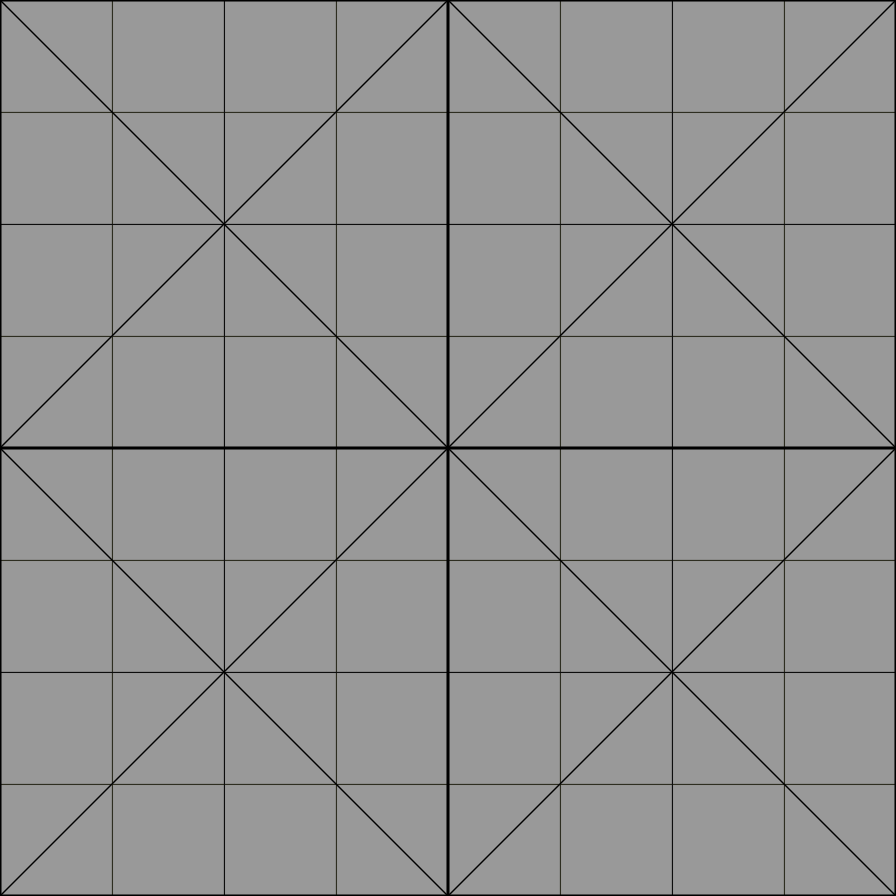
Reproduce this pattern procedurally as a Shadertoy shader.

```glsl
// Flat grey floor grid of 2 x 2 square tiles, each cut into 4 x 4 cells.
// Every tile has a black border, two crossing diagonals and hairline cell
// lines; all are periodic line families drawn with box-filtered coverage.

const float TILE = 0.5;
const float HAIR_WIDTH = 0.0013;
const float DIAGONAL_WIDTH = 0.0016;
const float BORDER_WIDTH = 0.0034;
const float HAIR_SHIFT = 0.0005;

const vec3 GREY = vec3(0.6);
const vec3 OLIVE = vec3(0.18, 0.18, 0.13);
const vec3 CHARCOAL = vec3(0.05);
const vec3 BLACK = vec3(0.0);

// Signed distance to the nearest line of a family repeating every period
float lineDistance(float x, float period, float start) {
    return (fract((x - start) / period + 0.5) - 0.5) * period;
}

// Share of a pixel-wide window that a line of the given width covers
float coverage(float d, float width, float pixel) {
    float low = max(d - 0.5 * pixel, -0.5 * width);
    float high = min(d + 0.5 * pixel, 0.5 * width);
    return clamp((high - low) / pixel, 0.0, 1.0);
}

// Vertical and horizontal lines of one family
float gridLines(vec2 p, float period, float start, float width, float pixel) {
    float across = coverage(lineDistance(p.x, period, start), width, pixel);
    float down = coverage(lineDistance(p.y, period, start), width, pixel);
    return max(across, down);
}

// Both diagonals of every square tile
float diagonalLines(vec2 p, float period, float width, float pixel) {
    vec2 turned = vec2(p.x + p.y, p.x - p.y) * inversesqrt(2.0);
    return gridLines(turned, period * inversesqrt(2.0), 0.0, width, pixel);
}

void mainImage(out vec4 fragColor, in vec2 fragCoord) {
    float pixel = 1.0 / iResolution.y;
    vec2 p = fragCoord * pixel;

    // Hairlines sit slightly right of and below the cell edges
    vec2 hair = p - vec2(HAIR_SHIFT, -HAIR_SHIFT);
    float quarters = gridLines(hair, 0.5 * TILE, 0.25 * TILE, HAIR_WIDTH, pixel);
    float halves = gridLines(hair, TILE, 0.5 * TILE, HAIR_WIDTH, pixel);

    float diagonals = diagonalLines(p, TILE, DIAGONAL_WIDTH, pixel);
    float borders = gridLines(p, TILE, 0.0, BORDER_WIDTH, pixel);

    // Layers, faintest first
    vec3 color = mix(GREY, OLIVE, quarters);
    color = mix(color, CHARCOAL, halves);
    color = mix(color, BLACK, diagonals);
    color = mix(color, BLACK, borders);
    fragColor = vec4(color, 1.0);
}
```
